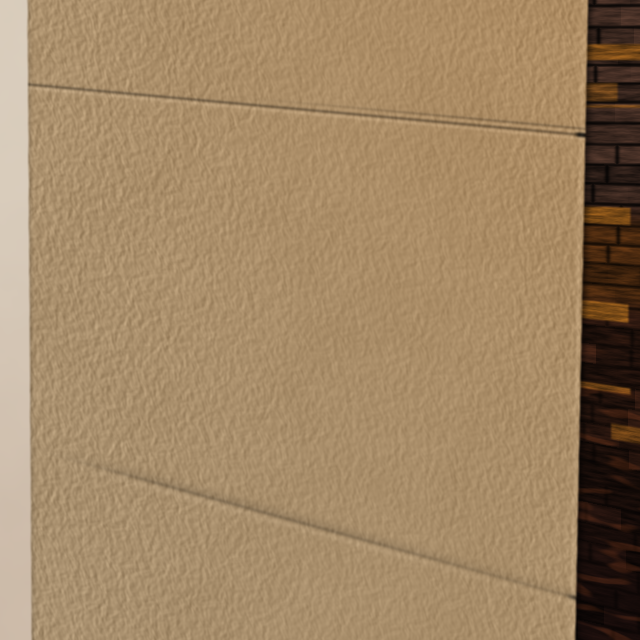
Reproduce this texture procedurally as a Shadertoy shader.

```glsl
// Stucco wall panel with two sloping grooves, between a pale strip and dark stacked wood

float hash(vec2 cell) {
    vec3 q = fract(cell.xyx * vec3(0.1031, 0.1030, 0.0973));
    q += dot(q, q.yzx + 33.33);
    return fract((q.x + q.y) * q.z);
}

vec2 cellGradient(vec2 cell) {
    float angle = 6.2832 * hash(cell);
    return vec2(cos(angle), sin(angle));
}

// Gradient noise, roughly -0.7 to 0.7
float noise(vec2 p) {
    vec2 i = floor(p), f = p - i;
    vec2 u = f * f * f * (f * (f * 6.0 - 15.0) + 10.0);
    vec2 e = vec2(0.0, 1.0);
    float low = mix(dot(cellGradient(i), f),
                    dot(cellGradient(i + e.yx), f - e.yx), u.x);
    float high = mix(dot(cellGradient(i + e.xy), f - e.xy),
                     dot(cellGradient(i + e.yy), f - e.yy), u.x);
    return mix(low, high, u.y);
}

float fbm(vec2 p) {
    float sum = 0.0, amp = 0.6;
    for (int k = 0; k < 4; k++) {
        sum += amp * noise(p);
        p = mat2(1.6, 1.2, -1.2, 1.6) * p + 17.3;
        amp *= 0.5;
    }
    return sum;
}

float band(float x, float lo, float hi, float soft) {
    return smoothstep(lo - soft, lo + soft, x) * (1.0 - smoothstep(hi - soft, hi + soft, x));
}

float ridge(float d, float width) {
    return exp(-d * d / (width * width));
}

// Height of the rough plaster, with slanted elongated grains
float plasterHeight(vec2 p) {
    p += 0.004 * vec2(noise(p * 34.0), noise(p * 34.0 + 51.0));
    vec2 q = vec2(p.x + 0.25 * p.y, 0.72 * p.y - 0.15 * p.x);
    return noise(q * 105.0) + 0.45 * noise(q * 190.0 + 9.0);
}

vec3 plaster(vec2 p) {
    vec3 top = mix(vec3(0.67, 0.565, 0.425), vec3(0.675, 0.54, 0.375), p.x);
    vec3 bottom = mix(vec3(0.655, 0.56, 0.43), vec3(0.66, 0.55, 0.405), p.x);
    vec3 col = mix(bottom, top, smoothstep(0.0, 1.0, p.y));
    col += 0.02 * fbm(p * 5.0) + 0.012 * noise(p * 22.0);
    // Light from the upper left
    vec2 toLight = vec2(-0.0028, 0.0016);
    float relief = plasterHeight(p) - plasterHeight(p + toLight);
    float strength = mix(0.125, 0.075, smoothstep(0.1, 0.6, p.x));
    strength += 0.03 * smoothstep(0.7, 0.9, p.x);
    return col + relief * strength * vec3(1.0, 0.97, 0.9);
}

vec3 addGrooves(vec3 col, vec2 p) {
    // Upper crisp groove
    float d = p.y - mix(0.868, 0.789, (p.x - 0.045) / 0.866);
    float rightward = smoothstep(0.3, 0.85, p.x);
    col *= 1.0 - 0.29 * ridge(d, 0.0027);
    col *= 1.0 - 0.20 * rightward * ridge(d - 0.010, 0.0025);
    col += 0.055 * ridge(d + 0.0055, 0.003);
    col += 0.035 * rightward * ridge(d - 0.005, 0.0022);
    col *= 1.0 - 0.8 * ridge(d, 0.004) * smoothstep(0.895, 0.907, p.x);
    // Lower shallow groove, fading at the left
    d = p.y - mix(0.298, 0.066, (p.x - 0.052) / 0.846);
    float fade = smoothstep(0.04, 0.28, p.x) * (1.0 - 0.35 * smoothstep(0.5, 0.8, p.x));
    col *= 1.0 - fade * (0.17 * ridge(d, 0.0035) + 0.07 * ridge(d - 0.006, 0.007));
    col += 0.035 * fade * ridge(d + 0.009, 0.005);
    return col * (1.0 - 0.5 * ridge(d, 0.004) * smoothstep(0.88, 0.9, p.x));
}

// Lit plank face spanning a height range and a horizontal range
float litPlank(float x, float v, vec2 heights, vec2 span) {
    return band(v, heights.x, heights.y, 0.0025) * band(x, span.x, span.y, 0.003);
}

vec3 wood(vec2 p) {
    float v = p.y + mix(0.24, 0.0, smoothstep(0.0, 0.9, p.y)) * (p.x - 0.91);
    float row = v / 0.031 + 0.35 * noise(vec2(v * 9.0, 2.0));
    float id = floor(row), f = row - id;
    float along = p.x / 0.11 + hash(vec2(id, 4.0));
    float tone = hash(vec2(id, floor(along)));
    float grain = fbm(vec2(p.x * 22.0, v * 150.0));

    vec3 col = mix(vec3(0.075, 0.038, 0.032), vec3(0.16, 0.085, 0.055), smoothstep(0.05, 0.4, v));
    col = mix(col, vec3(0.27, 0.15, 0.055), band(v, 0.53, 0.66, 0.02));
    col = mix(col, vec3(0.215, 0.145, 0.115), smoothstep(0.64, 0.70, v));
    col *= 0.65 + 0.7 * tone + 0.9 * grain;
    float seam = 1.0 - band(f, 0.07, 0.92, 0.07);
    float joint = ridge(fract(along) - 0.5, 0.035);
    col *= 1.0 - mix(0.4, 0.75, smoothstep(0.4, 0.75, v)) * max(seam, joint);

    // Golden planks
    float gold = 0.9 * litPlank(p.x, v, vec2(0.906, 0.931), vec2(0.90, 1.02));
    gold += 0.65 * litPlank(p.x, v, vec2(0.842, 0.870), vec2(0.90, 0.965));
    gold += 0.8 * litPlank(p.x, v, vec2(0.832, 0.836), vec2(0.90, 1.02));
    gold += litPlank(p.x, v, vec2(0.652, 0.678), vec2(0.89, 0.985));
    gold += litPlank(p.x, v, vec2(0.503, 0.531), vec2(0.89, 0.982));
    gold += 0.75 * litPlank(p.x, v, vec2(0.394, 0.404), vec2(0.89, 0.985));
    gold += 0.7 * litPlank(p.x, v, vec2(0.322, 0.346), vec2(0.955, 1.02));
    vec3 goldTone = vec3(0.49, 0.30, 0.09) * (1.0 + 0.9 * grain);
    col = mix(col, goldTone, clamp(gold, 0.0, 1.0));
    // Sparse reddish glints on the lower planks
    float glint = smoothstep(0.15, 0.4, noise(vec2(p.x * 16.0, v * 65.0)));
    col += vec3(0.13, 0.06, 0.025) * glint * (1.0 - smoothstep(0.3, 0.55, v));
    return max(col, 0.015);
}

void mainImage(out vec4 fragColor, in vec2 fragCoord) {
    vec2 p = fragCoord / iResolution.xy;
    float pixel = 1.0 / iResolution.y;
    float leftEdge = mix(0.0495, 0.043, p.y) + 0.0012 * noise(vec2(p.y * 30.0, 7.0));
    float rightEdge = mix(0.899, 0.919, p.y) + 0.0010 * noise(vec2(p.y * 40.0, 3.0));

    vec3 wall = addGrooves(plaster(p), p);
    wall *= 1.0 - 0.12 * ridge(p.x - leftEdge, 0.005);
    wall += 0.05 * ridge(p.x - rightEdge + 0.006, 0.004);
    vec3 strip = mix(vec3(0.80, 0.73, 0.66), vec3(0.85, 0.80, 0.735), smoothstep(0.0, 0.8, p.y));
    strip += 0.012 * fbm(p * 12.0);
    vec3 planks = wood(p) * (1.0 - 0.45 * ridge(p.x - rightEdge, 0.008));

    float soft = 0.0012 + pixel;
    vec3 col = mix(strip, wall, smoothstep(-soft, soft, p.x - leftEdge));
    col = mix(col, planks, smoothstep(-soft, soft, p.x - rightEdge));
    fragColor = vec4(clamp(col, 0.0, 1.0), 1.0);
}
```
